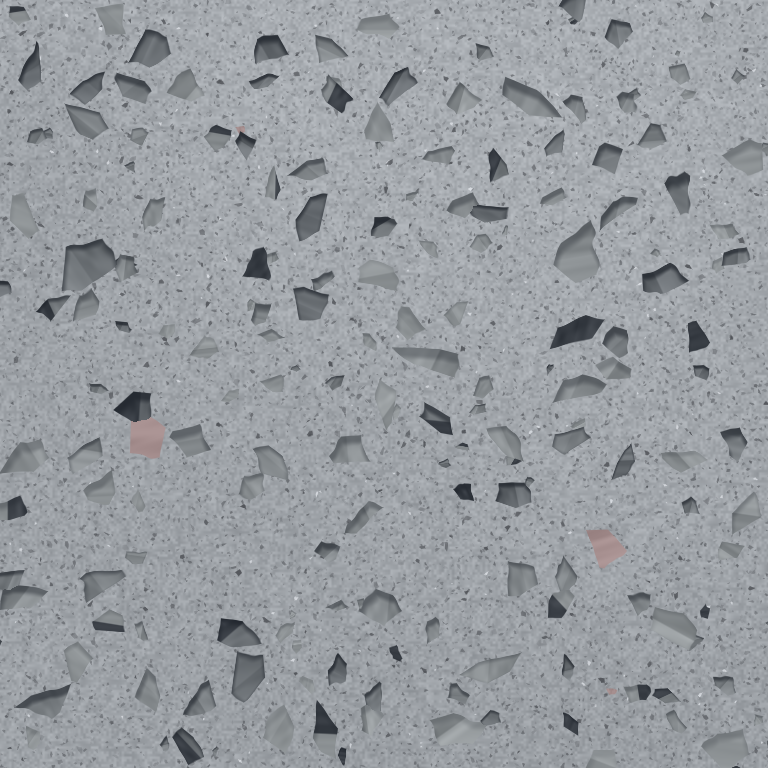
Reproduce this texture procedurally as a Shadertoy shader.

```glsl
const float TAU = 6.28319;
const vec3 RESIN = vec3(0.631, 0.649, 0.669);
const vec3 PALE_GLASS = vec3(0.56, 0.58, 0.59);
const vec3 SMOKY_GLASS = vec3(0.38, 0.40, 0.42);
const vec3 DEEP_SHADOW = vec3(0.12, 0.14, 0.17);
const vec3 PIT = vec3(0.29, 0.30, 0.32);
const vec3 PINK_STONE = vec3(0.64, 0.55, 0.55);
const vec3 MIRROR = vec3(0.95, 0.96, 0.98);

// Closest fragment of a scattered layer, in cell units
struct Fragment { float dist; float radius; vec2 pos; vec2 id; };

float hash(vec2 id, float channel) {
    vec3 p = fract(vec3(id, channel) * 0.1031);
    p += dot(p, p.zyx + 31.32);
    return fract((p.x + p.y) * p.z);
}

float valueNoise(vec2 p, float channel) {
    vec2 i = floor(p), f = fract(p);
    f = f * f * (3.0 - 2.0 * f);
    float low = mix(hash(i, channel), hash(i + vec2(1, 0), channel), f.x);
    float high = mix(hash(i + vec2(0, 1), channel), hash(i + vec2(1, 1), channel), f.x);
    return mix(low, high, f.y);
}

vec2 direction(float angle) { return vec2(cos(angle), sin(angle)); }

// Irregular five-sided shard, randomly turned and stretched
float shard(vec2 p, vec2 id, float radius) {
    vec2 axis = direction(TAU * hash(id, 3.0));
    float stretch = mix(1.0, 1.4, hash(id, 4.0));
    p = vec2(dot(p, axis) / stretch, dot(p, vec2(-axis.y, axis.x)) * stretch);
    p += radius * 0.22 * (valueNoise(p / radius * 1.6 + id * 7.0, 5.0) - 0.5);
    float d = -1e3;
    for (int i = 0; i < 5; i++) {
        float k = float(i);
        float angle = TAU * k / 5.0 + 1.0 * hash(id, 10.0 + k);
        d = max(d, dot(p, direction(angle)) - radius * mix(0.5, 1.1, hash(id, 20.0 + k)));
    }
    return d;
}

Fragment scatter(vec2 uv, float cells, float density, vec2 radii, float seed) {
    vec2 p = uv * cells, home = floor(p);
    Fragment nearest = Fragment(1e3, 1.0, vec2(0), vec2(0));
    for (int y = -1; y <= 1; y++)
    for (int x = -1; x <= 1; x++) {
        vec2 cell = home + vec2(x, y), id = cell + seed;
        if (hash(id, 0.0) > density) continue;
        vec2 pos = p - cell - mix(vec2(0.1), vec2(0.9), vec2(hash(id, 1.0), hash(id, 2.0)));
        float radius = mix(radii.x, radii.y, hash(id, 6.0));
        float d = shard(pos, id, radius);
        if (d < nearest.dist) nearest = Fragment(d, radius, pos, id);
    }
    return nearest;
}

float coverage(float dist, float cells, float blur) {
    return 1.0 - smoothstep(-blur, blur, dist / cells);
}

// Glass seen through a recess: facets, streaks and a shadowed upper rim
vec3 chipColor(Fragment f) {
    vec2 p = f.pos / f.radius;
    float smoke = hash(f.id, 30.0), kind = hash(f.id, 31.0);
    vec3 color = mix(PALE_GLASS, SMOKY_GLASS, smoke * smoke);

    float side = dot(p, direction(TAU * hash(f.id, 32.0))) + 0.4 * (hash(f.id, 33.0) - 0.5);
    float facet = smoothstep(-0.06, 0.06, side);
    color += (facet - 0.5) * 0.12 * hash(f.id, 34.0) - 0.04 * p.y * smoke;
    float streak = valueNoise(vec2(side * 3.0, p.y * 1.5) + f.id * 3.0, 35.0);
    color += 0.08 * (streak - 0.5);
    float darkFacet = step(0.83, kind) * mix(facet, 1.0, step(0.96, kind));
    color = mix(color, DEEP_SHADOW + 0.10 * streak, 0.85 * darkFacet);

    vec2 shift = f.radius * vec2(-0.2, 1.0) * mix(0.08, 0.5, hash(f.id, 36.0));
    float rim = smoothstep(-0.25, 0.15, shard(f.pos + shift, f.id, f.radius) / f.radius);
    color = mix(color, DEEP_SHADOW, rim * mix(0.1, 0.75, smoke));

    // Occasional pink stone and mirror pieces
    float rare = hash(f.id, 37.0);
    color = mix(color, PINK_STONE + 0.10 * (streak - 0.5), step(rare, 0.024));
    return mix(color, MIRROR, step(rare, 0.010));
}

void mainImage(out vec4 fragColor, in vec2 fragCoord) {
    vec2 uv = fragCoord / iResolution.y;
    float blur = max(0.7 / iResolution.y, 0.0009);

    // Resin with fine grain and a slow change of light
    float grain = 0.095 * (valueNoise(uv * 300.0, 40.0) - 0.5)
                + 0.045 * (valueNoise(uv * 120.0, 41.0) - 0.5);
    float light = 0.045 * (uv.y - 0.5) + 0.045 * (valueNoise(uv * 2.5, 42.0) - 0.5);
    vec3 color = RESIN + grain + light;

    // Dust and pits
    Fragment dust = scatter(uv, 140.0, 0.45, vec2(0.12, 0.36), 300.0);
    float dustTone = hash(dust.id, 43.0);
    vec3 dustColor = mix(PIT, MIRROR, step(0.985, dustTone));
    color = mix(color, dustColor, coverage(dust.dist, 140.0, blur) * mix(0.1, 0.6, dustTone));
    Fragment pit = scatter(uv, 54.0, 0.42, vec2(0.06, 0.22), 500.0);
    float pitTone = hash(pit.id, 44.0);
    color = mix(color, PIT, coverage(pit.dist, 54.0, blur) * mix(0.15, 0.9, pitTone * pitTone));

    // Small and large glass chips
    Fragment small = scatter(uv, 22.0, 0.11, vec2(0.09, 0.22), 700.0);
    color = mix(color, chipColor(small), coverage(small.dist, 22.0, blur));
    Fragment large = scatter(uv, 13.0, 0.78, vec2(0.15, 0.36), 900.0);
    color = mix(color, chipColor(large), coverage(large.dist, 13.0, blur));

    fragColor = vec4(clamp(color, 0.0, 1.0), 1.0);
}
```
